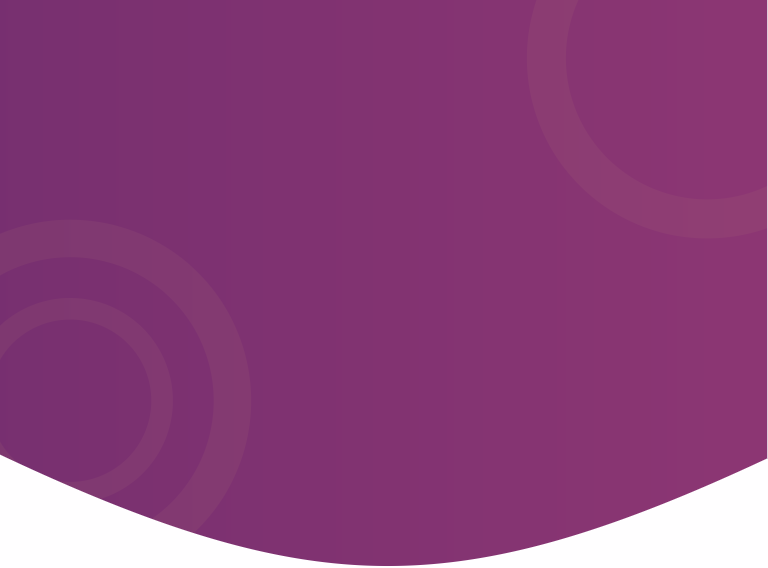
A Shadertoy shader for this background:

```glsl
// A plum panel with a left-to-right gradient and a curved lower edge on white.
// Faint translucent rings sit in two corners; the lower edge is a hyperbola,
// and all lengths are in units of the canvas height.

const vec3 PAPER = vec3(1.0, 0.995, 1.0);
const vec3 PLUM_LEFT = vec3(0.468, 0.186, 0.438);
const vec3 PLUM_RIGHT = vec3(0.550, 0.213, 0.451);
const vec3 RING_TINT = vec3(0.72, 0.52, 0.46);
const float RING_OPACITY = 0.10;

// Rings: centre, middle radius and half width
const vec2 UPPER_CENTRE = vec2(1.2451, 0.8977);
const vec2 LOWER_CENTRE = vec2(0.1235, 0.2945);
const vec2 UPPER_RING = vec2(0.2831, 0.0344);
const vec2 LOWER_OUTER_RING = vec2(0.2857, 0.0330);
const vec2 LOWER_INNER_RING = vec2(0.1619, 0.0190);

// Lower edge: lowest point, end slope and roundness
const vec2 EDGE_LOWEST = vec2(0.6825, 0.0035);
const float EDGE_SLOPE = 0.6164;
const float EDGE_ROUNDNESS = 0.353;
const float RIGHT_MARGIN = 0.0013;

// Coverage of a shape from its signed distance (negative inside)
float coverage(float dist, float pixel) {
    return clamp(0.5 - dist / pixel, 0.0, 1.0);
}

float ringDistance(vec2 p, vec2 centre, vec2 ring) {
    return abs(length(p - centre) - ring.x) - ring.y;
}

// Approximate distance to the panel, bounded below and on the right
float panelDistance(vec2 p, float aspect) {
    float x = (p.x - EDGE_LOWEST.x) * EDGE_SLOPE;
    float root = length(vec2(x, EDGE_ROUNDNESS));
    float edgeY = EDGE_LOWEST.y + root - EDGE_ROUNDNESS;
    float slope = EDGE_SLOPE * x / root;
    float below = (edgeY - p.y) / length(vec2(1.0, slope));
    return max(below, p.x - aspect + RIGHT_MARGIN);
}

void mainImage(out vec4 fragColor, in vec2 fragCoord) {
    float pixel = 1.0 / iResolution.y;
    float aspect = iResolution.x * pixel;
    vec2 p = fragCoord * pixel;

    // Gradient
    vec3 colour = mix(PLUM_LEFT, PLUM_RIGHT, p.x / aspect);

    // Rings
    float rings = ringDistance(p, UPPER_CENTRE, UPPER_RING);
    rings = min(rings, ringDistance(p, LOWER_CENTRE, LOWER_OUTER_RING));
    rings = min(rings, ringDistance(p, LOWER_CENTRE, LOWER_INNER_RING));
    colour = mix(colour, RING_TINT, RING_OPACITY * coverage(rings, pixel));

    // Panel over paper
    colour = mix(PAPER, colour, coverage(panelDistance(p, aspect), pixel));
    fragColor = vec4(colour, 1.0);
}
```
